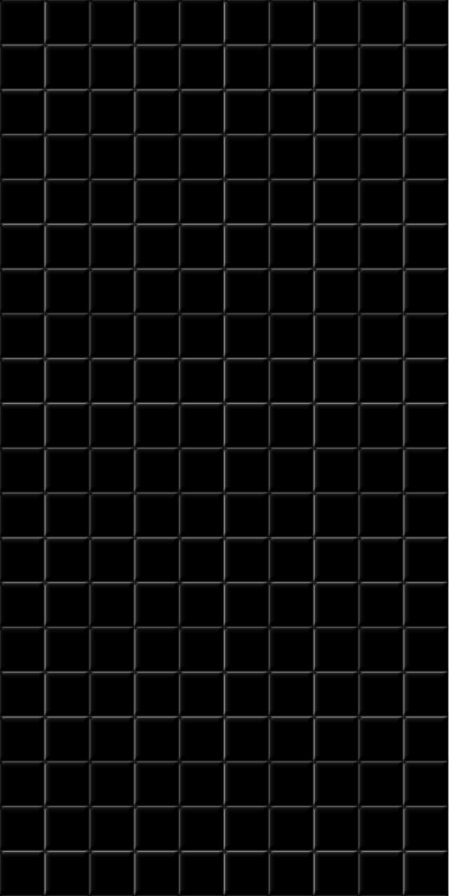
Write a WebGL 2 fragment shader that draws this texture.

```glsl
#version 300 es
precision highp float;

uniform vec2 u_resolution;
out vec4 fragColor;

// Lengths are fractions of one square tile
const vec2 TILES = vec2(10.0, 20.0);
const float TILED_WIDTH = 0.9922;
const vec3 TILE_COLOR = vec3(0.0);
const vec3 LIGHT_COLOR = vec3(1.0);
const vec3 MARGIN_COLOR = vec3(1.0);
const float SEAM_WIDTH = 0.015;
const float SEAM_LIGHT = 0.29;
const float LIT_GLOW = 0.19;
const float LIT_REACH = 0.066;
const float SHADE_GLOW = 0.05;
const float SHADE_REACH = 0.025;
const float GLOW_FLOOR = 0.016;
const float CORNER_RADIUS = 0.14;
const float CROSSING_SIZE = 0.09;
const float CROSSING_LIGHT = 0.4;
const float BORDER_LIGHT = 0.5;
const vec2 LINE_VARIATION = vec2(0.24, 0.22);
const vec2 VARIATION_PERIOD = vec2(2.0, 3.5);
const vec2 VARIATION_START = vec2(1.0, 1.75);
const float TAU = 6.2831853;

// Thin ridge, widened to the pixel size while keeping its total light
float seam(float offset, float along, float pixel) {
    float width = sqrt(SEAM_WIDTH * SEAM_WIDTH + 0.08 * pixel * pixel);
    float t = offset / width;
    float ridge = SEAM_LIGHT * SEAM_WIDTH / width * exp(-0.5 * t * t);
    float clearance = smoothstep(0.0, CROSSING_SIZE, abs(along));
    return ridge * mix(CROSSING_LIGHT, 1.0, clearance);
}

// Rounded pillow edge, lit from the upper left
float bevel(vec2 p, float pixel) {
    vec2 q = abs(p) - 0.5 + CORNER_RADIUS;
    vec2 rim = max(q, 0.0);
    float depth = CORNER_RADIUS - length(rim) - min(max(q.x, q.y), 0.0);
    vec2 normal = sign(p) * rim / max(length(rim), 0.0001);
    float facing = -(normal.x + normal.y);
    float d = max(depth, 0.0);
    float lit = clamp(facing, 0.0, 1.0) * LIT_GLOW * exp(-d / LIT_REACH);
    float shade = clamp(-facing, 0.0, 1.0) * SHADE_GLOW * exp(-d / SHADE_REACH);
    float cover = smoothstep(-pixel, 0.5 * pixel, depth);
    return max(lit + shade - GLOW_FLOOR, 0.0) * cover;
}

void main() {
    // Grid with its first tile at the upper left
    vec2 uv = gl_FragCoord.xy / u_resolution;
    vec2 scale = TILES / vec2(TILED_WIDTH, 1.0);
    vec2 grid = vec2(uv.x, 1.0 - uv.y) * scale;
    vec2 line = round(grid);
    vec2 offset = grid - line;
    vec2 pixel = scale / u_resolution;

    // Regular changes of brightness from line to line, dim outer border
    vec2 wave = cos(TAU * (line - VARIATION_START) / VARIATION_PERIOD);
    vec2 inside = step(0.5, line) * step(line, TILES - 0.5);
    vec2 strength = (1.0 + LINE_VARIATION * wave) * mix(vec2(BORDER_LIGHT), vec2(1.0), inside);

    // Seams between tiles
    float vertical = strength.x * seam(offset.x, offset.y, pixel.x);
    float horizontal = strength.y * seam(offset.y, offset.x, pixel.y);

    // Tile edges share the strength of the nearest line
    float nearest = abs(offset.x) < abs(offset.y) ? strength.x : strength.y;
    float light = max(vertical, horizontal) + nearest * bevel(fract(grid) - 0.5, pixel.y);
    vec3 color = mix(TILE_COLOR, LIGHT_COLOR, light);

    // Bright margin along the right side
    float margin = smoothstep(-0.5, 0.5, (grid.x - TILES.x) / pixel.x);
    fragColor = vec4(mix(color, MARGIN_COLOR, margin), 1.0);
}
```
